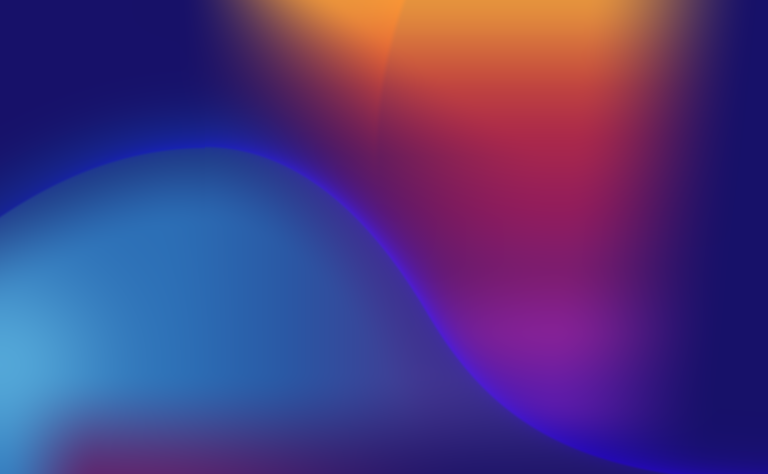
A WebGL 2 fragment shader for this background:

```glsl
#version 300 es
precision highp float;

uniform vec2 u_resolution;
out vec4 fragColor;

const vec3 NAVY = vec3(0.09, 0.065, 0.41);

// Height of the wave: a lopsided hump that runs out into a decaying tail
float waveHeight(float x) {
    float d = x - 0.267;
    if (d < 0.0) return 0.688 - 2.05 * d * d;
    if (x < 0.56) return 0.69 - 3.6 * d * d - 7.0 * d * d * d * d;
    return 0.365 * exp(-7.5 * (x - 0.56)) - 0.035;
}

// Signed distance to the wave in canvas heights, positive above
float waveDistance(vec2 p, float aspect) {
    float slope = (waveHeight(p.x + 0.005) - waveHeight(p.x - 0.005)) / (0.01 * aspect);
    return (p.y - waveHeight(p.x)) / sqrt(1.0 + slope * slope);
}

// Vertical ramp from indigo through magenta and crimson to amber
vec3 sunsetRamp(float y) {
    vec3 c = mix(vec3(0.13, 0.05, 0.66), vec3(0.38, 0.11, 0.66), smoothstep(0.0, 0.16, y));
    c = mix(c, vec3(0.52, 0.13, 0.59), smoothstep(0.14, 0.31, y));
    c = mix(c, vec3(0.49, 0.11, 0.43), smoothstep(0.28, 0.45, y));
    c = mix(c, vec3(0.57, 0.11, 0.36), smoothstep(0.42, 0.58, y));
    c = mix(c, vec3(0.67, 0.16, 0.29), smoothstep(0.53, 0.74, y));
    c = mix(c, vec3(0.77, 0.29, 0.24), smoothstep(0.69, 0.87, y));
    return mix(c, vec3(0.90, 0.58, 0.24), smoothstep(0.80, 1.02, y));
}

vec3 upperField(vec2 p) {
    float drop = 1.0 - p.y;
    float left = smoothstep(0.23, 0.44 + 0.85 * min(drop, 0.33), p.x);
    float right = 1.0 - smoothstep(0.76, 0.99, p.x + 0.06 * drop);
    vec3 c = mix(NAVY, sunsetRamp(p.y), left * right);

    // Faint curved fold with a warm side on its left
    float fold = 0.492 + 0.35 * (p.y - 0.68) * (p.y - 0.68) - p.x;
    float warmth = smoothstep(-0.004, 0.006, fold) * exp(-14.0 * max(fold, 0.0));
    return c + vec3(0.08, 0.01, -0.03) * warmth * smoothstep(0.55, 0.9, p.y);
}

vec3 lowerField(vec2 p, float depth) {
    vec3 c = mix(vec3(0.17, 0.43, 0.71), vec3(0.16, 0.34, 0.64), smoothstep(0.2, 0.42, p.x));
    c = mix(c, vec3(0.27, 0.22, 0.57), smoothstep(0.34, 0.60, p.x));

    // Shade beneath the crest
    vec3 shade = mix(vec3(0.12, 0.22, 0.51), vec3(0.24, 0.19, 0.56), smoothstep(0.25, 0.5, p.x));
    c = mix(shade, c, smoothstep(-0.03, 0.17, depth));

    // Cyan light from the left edge
    vec2 g = (p - vec2(0.0, 0.23)) / vec2(0.14, 0.21);
    c = mix(c, vec3(0.33, 0.66, 0.85), 0.97 * exp(-dot(g, g)));

    // Plum band along the bottom, darkening to the right
    vec3 plum = mix(vec3(0.38, 0.14, 0.42), vec3(0.12, 0.08, 0.41), smoothstep(0.16, 0.64, p.x));
    float band = 1.0 - smoothstep(-0.04, 0.22, p.y);
    return mix(c, plum, band * smoothstep(0.0, 0.13, p.x));
}

void main() {
    vec2 p = gl_FragCoord.xy / u_resolution;
    float d = waveDistance(p, u_resolution.x / u_resolution.y);
    float above = max(d, 0.0);

    // Rim light, blue on the left and violet in the middle
    vec3 rim = mix(vec3(0.09, 0.13, 0.72), vec3(0.30, 0.11, 0.86), smoothstep(0.22, 0.54, p.x));
    rim = mix(rim, vec3(0.14, 0.03, 0.72), smoothstep(0.60, 0.80, p.x));
    float strength = mix(0.5, 0.95, smoothstep(0.0, 0.24, p.x));

    vec3 upper = upperField(p);
    float haze = exp(-above * above / 0.008) * (1.0 - smoothstep(0.28, 0.46, p.x));
    upper = mix(upper, vec3(0.08, 0.22, 0.56), 0.5 * haze);
    upper = mix(upper, rim, strength * exp(-above / 0.032));

    vec3 lower = lowerField(p, max(-d, 0.0));
    lower = mix(lower, rim, 0.3 * strength * exp(min(d, 0.0) / 0.014));

    float edge = max(0.004, 1.0 / u_resolution.y);
    fragColor = vec4(mix(lower, upper, smoothstep(-edge, edge, d)), 1.0);
}
```
